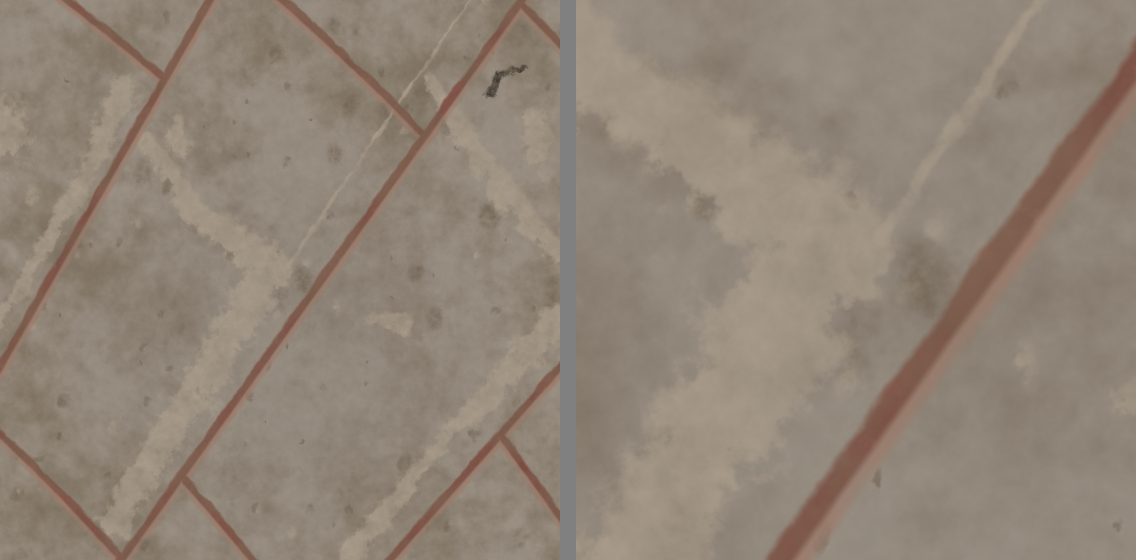
Left: the whole. Right: its middle third, enlarged.
A WebGL 1 fragment shader for this texture:

```glsl
precision highp float;
uniform vec2 u_resolution;

const vec3 STONE_DARK = vec3(0.505, 0.455, 0.392);
const vec3 STONE_LIGHT = vec3(0.588, 0.548, 0.497);
const vec3 STONE_COOL = vec3(0.565, 0.53, 0.49);
const vec3 MORTAR = vec3(0.65, 0.598, 0.53);
const vec3 STAIN = vec3(0.40, 0.345, 0.28);
const vec3 CRACK = vec3(0.20, 0.17, 0.14);
const vec3 JOINT_BROWN = vec3(0.47, 0.345, 0.285);
const vec3 JOINT_RED = vec3(0.48, 0.285, 0.25);
const vec3 JOINT_EDGE = vec3(0.615, 0.475, 0.41);

vec2 hash2(vec2 p) {
  vec2 q = vec2(dot(p, vec2(127.1, 311.7)), dot(p, vec2(269.5, 183.3)));
  return fract(sin(q) * 43758.5);
}

float corner(vec2 cell, vec2 offset) {
  return dot(hash2(cell) * 2.0 - 1.0, offset);
}

float gradientNoise(vec2 p) {
  vec2 i = floor(p), f = fract(p);
  vec2 u = f * f * f * (f * (f * 6.0 - 15.0) + 10.0);
  vec2 e = vec2(1.0, 0.0);
  float low = mix(corner(i, f), corner(i + e, f - e), u.x);
  float high = mix(corner(i + e.yx, f - e.yx), corner(i + 1.0, f - 1.0), u.x);
  return mix(low, high, u.y);
}

float fbm(vec2 p) {
  float sum = 0.0, amp = 1.0;
  for (int i = 0; i < 5; i++) {
    sum += amp * gradientNoise(p);
    p = mat2(1.6, 1.2, -1.2, 1.6) * p + 7.3;
    amp *= 0.6;
  }
  return sum;
}

// Ragged segment whose half width tapers from one end to the other
float smear(vec2 p, vec2 a, vec2 b, float wa, float wb, float ragged) {
  vec2 ab = b - a;
  float t = clamp(dot(p - a, ab) / dot(ab, ab), 0.0, 1.0);
  float w = mix(wa, wb, t) * (1.0 + 0.9 * ragged);
  return 1.0 - smoothstep(0.6 * w - 0.001, 1.1 * w + 0.002, length(p - a - ab * t));
}

float streak(vec2 p, vec2 a, vec2 b, vec2 c, vec3 w, float ragged) {
  return max(smear(p, a, b, w.x, w.y, ragged), smear(p, b, c, w.y, w.z, ragged));
}

// Sparse irregular flecks, at most one per grid cell
float flecks(vec2 p, float scale, float density, float seed) {
  vec2 q = p * scale, cell = floor(q);
  float mask = 0.0;
  for (int y = -1; y <= 1; y++) {
    for (int x = -1; x <= 1; x++) {
      vec2 id = cell + vec2(float(x), float(y));
      vec2 h = hash2(id + seed), g = hash2(id + seed + 41.0);
      float radius = mix(0.10, 0.30, g.y);
      float d = length((q - id - h) * vec2(1.2, 0.9));
      mask = max(mask, step(g.x, density) * (1.0 - smoothstep(radius * 0.3, radius, d)));
    }
  }
  return mask;
}

// x: painted core, y: pale rim on the positive side
vec2 joint(float d, float halfWidth) {
  float core = 1.0 - smoothstep(halfWidth - 0.004, halfWidth + 0.002, abs(d));
  float rim = 1.0 - smoothstep(halfWidth - 0.002, halfWidth + 0.006, abs(d - 0.005));
  return vec2(core, rim);
}

// Courses fan out from a far point; cross joints are staggered per course
vec2 joints(vec2 p, float wear) {
  vec2 q = p + vec2(1.86, 2.9);
  float radius = length(q);
  float course = (atan(q.x, q.y) - 0.5203) / 0.101;
  float row = floor(course);
  float start = row < 0.0 ? 3.595 : row < 1.0 ? 3.651 : row < 2.0 ? 3.751 : 4.164;
  float slabLength = 0.93 + 0.11 * row;
  float along = (radius - start + 0.082 * (course - row)) / slabLength;
  float bed = (course - floor(course + 0.5)) * 0.101 * radius;
  float cross = (along - floor(along + 0.5)) * slabLength;
  float halfWidth = 0.0078 + 0.003 * wear;
  return max(joint(bed + 0.002 * wear, halfWidth), joint(0.004 * wear - cross, halfWidth));
}

void main() {
  vec2 p = gl_FragCoord.xy / u_resolution;
  float broad = fbm(p * 5.0), grain = fbm(p * 22.0 + 9.0), fine = fbm(p * 60.0);
  vec2 warp = vec2(grain, fbm(p * 24.0 + 31.0));
  vec2 rough = p + 0.014 * warp + 0.003 * fine;

  // Mottled stone
  vec3 color = mix(STONE_DARK, STONE_LIGHT, smoothstep(-0.7, 0.6, broad + 0.45 * grain + 0.12));
  float cool = 1.0 - smoothstep(0.1, 0.5, length(p - vec2(0.52, 0.38)));
  color = mix(color, STONE_COOL, 0.45 * cool);
  color += 0.017 * grain + 0.02 * fine;

  // Cloudy grime, dark stains and pale chips
  float grime = smoothstep(0.2, 0.8, fbm(p * 11.0 + 53.0)) * clamp(0.6 + 0.8 * fine, 0.0, 1.0);
  color = mix(color, STAIN, 0.6 * grime);
  float breakup = clamp(0.7 + 0.9 * fine, 0.0, 1.0);
  color = mix(color, STAIN, 0.55 * breakup * flecks(rough, 9.0, 0.22, 3.0));
  color = mix(color, STAIN, 0.5 * breakup * flecks(rough, 25.0, 0.10, 17.0));
  color = mix(color, MORTAR, 0.7 * breakup * flecks(rough, 14.0, 0.07, 29.0));

  // Smeared mortar
  float rag = warp.y + 0.5 * fine;
  float m = streak(rough, vec2(0.26, 0.753), vec2(0.35, 0.62), vec2(0.49, 0.52), vec3(0.014, 0.026, 0.038), rag);
  m = max(m, streak(rough, vec2(0.48, 0.51), vec2(0.38, 0.35), vec2(0.195, 0.06), vec3(0.044, 0.036, 0.026), rag));
  m = max(m, streak(rough, vec2(0.768, 0.857), vec2(0.87, 0.70), vec2(1.0, 0.544), vec3(0.013, 0.025, 0.018), rag));
  m = max(m, streak(rough, vec2(1.0, 0.43), vec2(0.80, 0.22), vec2(0.625, 0.01), vec3(0.036, 0.014, 0.022), rag));
  m = max(m, streak(rough, vec2(0.221, 0.844), vec2(0.14, 0.66), vec2(0.0, 0.427), vec3(0.026, 0.018, 0.012), rag));
  m = max(m, smear(rough, vec2(0.955, 0.785), vec2(0.957, 0.73), 0.024, 0.026, rag));
  m = max(m, smear(rough, vec2(0.0, 0.79), vec2(0.015, 0.745), 0.045, 0.04, rag));
  m = max(m, smear(rough, vec2(0.315, 0.785), vec2(0.32, 0.74), 0.012, 0.024, rag));
  m = max(m, smear(rough, vec2(0.67, 0.43), vec2(0.72, 0.425), 0.012, 0.02, rag));
  color = mix(color, MORTAR + 0.025 * fine, m * clamp(0.72 + 0.45 * grain, 0.0, 1.0));
  float thread = streak(p + 0.006 * warp, vec2(0.84, 1.0), vec2(0.68, 0.77), vec2(0.514, 0.525), vec3(0.002, 0.0025, 0.0045), rag);
  color = mix(color, MORTAR, thread * clamp(0.75 + 0.9 * grain, 0.0, 1.0));

  // Open crack
  float crack = streak(rough, vec2(0.88, 0.835), vec2(0.90, 0.87), vec2(0.937, 0.882), vec3(0.012, 0.007, 0.003), rag);
  color = mix(color, CRACK, crack * clamp(0.6 + 0.6 * fine, 0.0, 1.0));

  // Worn red joints
  vec2 seam = joints(p, grain);
  float redness = smoothstep(-0.2, 0.7, fbm(p * 9.0 + 4.0));
  vec3 paint = mix(JOINT_BROWN, JOINT_RED, redness) + 0.06 * fine + 0.03 * grain;
  color = mix(color, JOINT_EDGE, seam.y * clamp(0.68 + 0.5 * grain, 0.0, 1.0));
  color = mix(color, paint, seam.x * clamp(0.88 + 0.4 * fine, 0.0, 1.0));
  gl_FragColor = vec4(color, 1.0);
}
```
